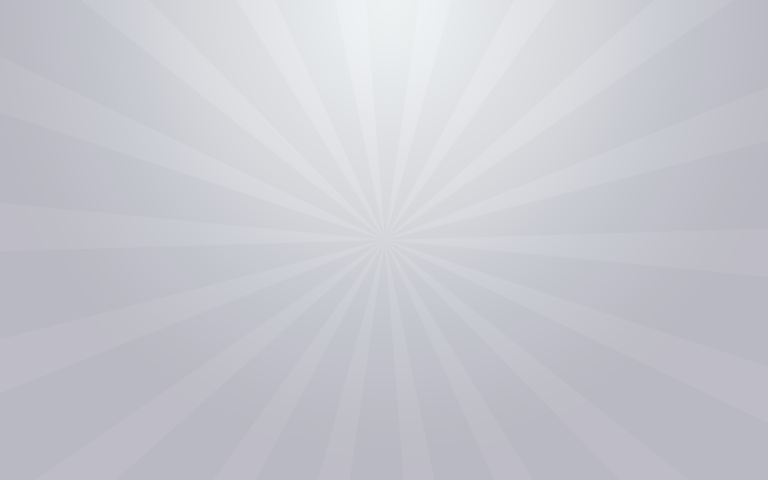
Give the GLSL for this background, as a Shadertoy shader.

```glsl
// A pale silver sunburst: a soft glow spreads from the top edge over cool grey,
// and eighteen faint translucent rays fan out from the middle of the canvas.
// The glow is a radial colour ramp; the rays repeat one wedge around the circle.

const float TAU = 6.2831853;
const float RAY_COUNT = 18.0;

const vec3 GLOW_WHITE  = vec3(0.937, 0.949, 0.953);
const vec3 SILVER      = vec3(0.848, 0.855, 0.868);
const vec3 BLUE_GREY   = vec3(0.766, 0.773, 0.806);
const vec3 SHADOW_GREY = vec3(0.727, 0.726, 0.765);

// Distance from the glow's centre, slightly taller than wide
float glowDistance(vec2 p, vec2 centre) {
    return length((p - centre) * vec2(1.06, 0.95));
}

// Colour ramp from the bright core to the outer shade
vec3 glowColor(float d) {
    vec3 color = mix(GLOW_WHITE, SILVER, smoothstep(-0.05, 0.43, d));
    color = mix(color, BLUE_GREY, smoothstep(0.34, 0.70, d));
    return mix(color, SHADOW_GREY, smoothstep(0.60, 0.92, d));
}

// Coverage of equally spaced wedges; angles are in radians
float rayFan(vec2 p, float count, float firstAngle, float halfWidth, float pixel) {
    float period = TAU / count;
    float turn = (atan(p.y, p.x) - firstAngle) / period;
    float offset = abs(fract(turn + 0.5) - 0.5) * period;
    float edge = length(p) * sin(offset - halfWidth);
    return 1.0 - smoothstep(-0.75 * pixel, 0.75 * pixel, edge);
}

void mainImage(out vec4 fragColor, in vec2 fragCoord) {
    // Canvas heights, with the origin at the hub of the rays
    vec2 p = (fragCoord - iResolution.xy * vec2(0.501, 0.5)) / iResolution.y;
    float pixel = 1.0 / iResolution.y;

    // Background glow
    float d = glowDistance(p, vec2(0.01, 0.5));
    vec3 color = glowColor(d);

    // Rays, stronger inside the glow
    float rays = rayFan(p, RAY_COUNT, radians(-1.9), radians(3.6), pixel);
    float strength = mix(0.20, 0.065, smoothstep(0.0, 0.85, d));
    color = mix(color, vec3(0.98, 0.985, 1.0), rays * strength);

    fragColor = vec4(color, 1.0);
}
```
